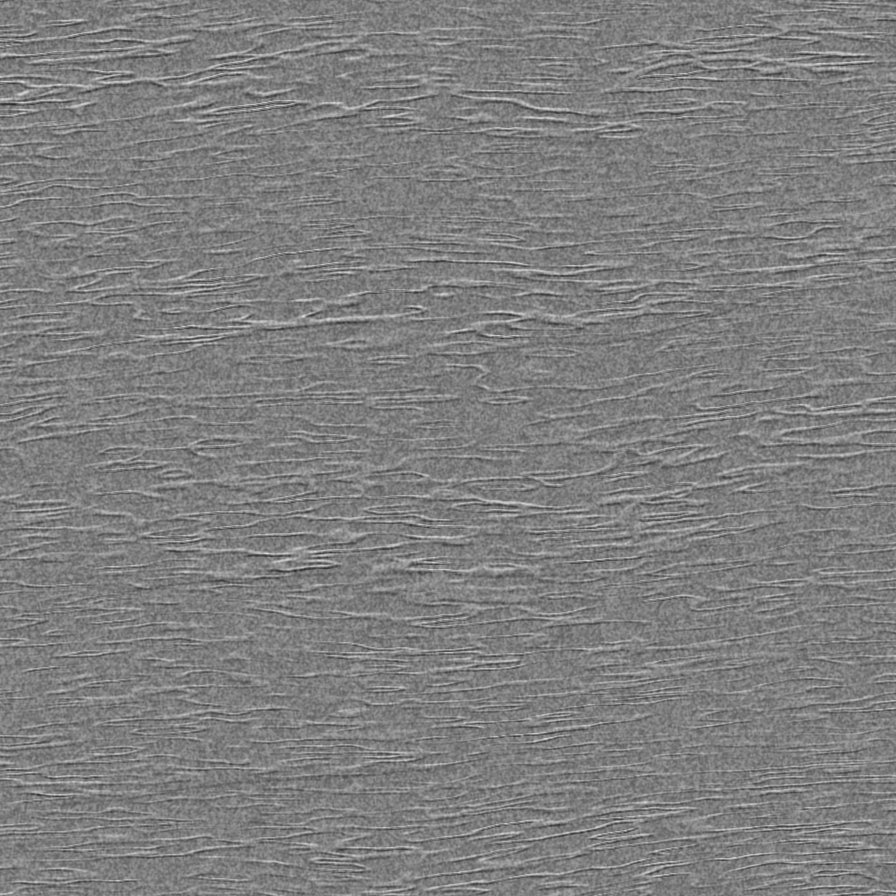
Give the GLSL for this texture map, as a Shadertoy shader.

```glsl
// Grey embossed wood grain: fine wavy horizontal fibres with soft shadows and growth edges.
#define BASE_GREY 0.489
#define FIBRE_LIGHT 0.175
#define FIBRE_SHADE 0.135
#define FIBRE_SCALE vec2(16.0, 190.0)
#define FIBRE_WIDTH 0.13
#define RELIEF_OFFSET 0.0024
#define GRAIN_SCALE 390.0
#define GRAIN_AMOUNT 0.13
#define EDGE_COUNT 4.3
#define EDGE_SHADE 0.09

float hash(vec2 p) {
    vec3 q = fract(vec3(p.xyx) * 0.1031);
    q += dot(q, q.yzx + 33.33);
    return fract((q.x + q.y) * q.z);
}

float noise(vec2 p) {
    vec2 cell = floor(p), f = fract(p);
    f = f * f * (3.0 - 2.0 * f);
    float low = mix(hash(cell), hash(cell + vec2(1, 0)), f.x);
    float high = mix(hash(cell + vec2(0, 1)), hash(cell + vec2(1, 1)), f.x);
    return mix(low, high, f.y);
}

// Bends the straight grain into slow waves with a slight roughness
vec2 grainSpace(vec2 p) {
    float wave = 0.075 * noise(p * vec2(1.7, 2.3) + 11.3);
    wave += 0.020 * noise(p * vec2(4.3, 7.0) + 37.1);
    wave += 0.003 * noise(p * vec2(17.0, 21.0) + 5.7);
    wave += 0.0013 * noise(p * 85.0 + 71.9);
    return vec2(p.x, p.y - 0.035 * p.x + wave);
}

// Thin raised lines along the middle contours of stretched noise
float fibres(vec2 g) {
    float fine = 0.65 * noise(g * FIBRE_SCALE + 19.0);
    fine += 0.35 * noise(g * FIBRE_SCALE * vec2(1.9, 0.63) + 53.0);
    float line = 1.0 - smoothstep(0.0, FIBRE_WIDTH, abs(fine - 0.5));
    float breaks = smoothstep(0.18, 0.68, noise(g * vec2(23.0, 130.0) + 83.0));
    return line * mix(0.25, 1.2, breaks);
}

// Sparse long outlines that close in pointed tips
float tips(vec2 g) {
    float contour = abs(noise(g * vec2(5.0, 40.0) + 29.0) - 0.5);
    float gate = smoothstep(0.6, 0.82, noise(g * vec2(4.0, 13.0) + 61.0));
    return (1.0 - smoothstep(0.01, 0.05, contour)) * gate;
}

float relief(vec2 g) {
    return max(fibres(g), tips(g));
}

void mainImage(out vec4 fragColor, in vec2 fragCoord) {
    vec2 p = fragCoord / iResolution.y;
    vec2 g = grainSpace(p);

    // Growth bands: coarse just above each edge, calm below the next
    float band = fract(g.y * EDGE_COUNT + 0.35 * noise(g * vec2(3.0, 2.0) + 43.0));
    float rise = smoothstep(0.0, 0.025, band);
    float strength = mix(0.7, mix(1.15, 0.7, band), rise);
    strength *= 0.65 + 0.7 * noise(g * vec2(3.5, 18.0) + 97.0);

    // Lit fibre with a shadow directly beneath it
    float lit = relief(g);
    float shadow = relief(g + vec2(0.0, RELIEF_OFFSET));
    float grey = BASE_GREY + strength * (FIBRE_LIGHT * lit - FIBRE_SHADE * shadow);

    // Dark step at parts of the growth edges
    float edge = 1.0 - smoothstep(0.0, 0.012, min(band, 1.0 - band));
    grey -= EDGE_SHADE * edge * smoothstep(0.4, 0.7, noise(g * vec2(5.0, 3.0) + 7.0));

    // Embossed surface grain, turned so that its cells do not line up with the canvas
    vec2 s = mat2(0.8, 0.6, -0.6, 0.8) * p * GRAIN_SCALE;
    grey += GRAIN_AMOUNT * (noise(s) - noise(s + vec2(37.4, 91.7)));

    fragColor = vec4(vec3(clamp(grey, 0.0, 1.0)), 1.0);
}
```
